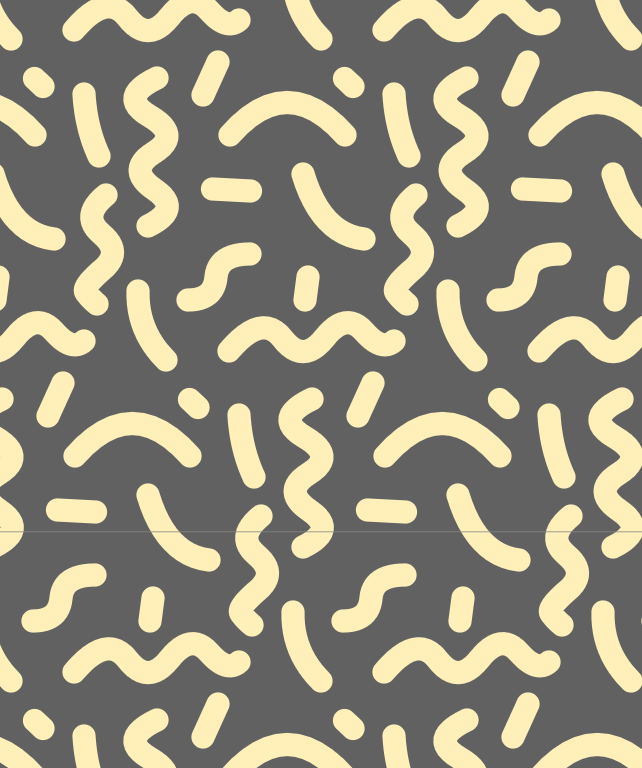
This pattern is drawn by a Shadertoy shader. Its source:

```glsl
// Cream confetti strokes on grey: bars, bends and waves in a half-drop brick repeat.
// Each stroke is a round-capped distance to a segment or a chain of quadratic curves,
// evaluated once per pixel after folding the plane around the stroke's centre.

const float UNITS = 768.0;               // design units per canvas height
const vec2  TILE = vec2(310.0, 321.0);   // repeat size; odd rows shift by half a tile
const float RADIUS = 11.6;               // half the stroke width
const vec3  GROUND = vec3(0.38);
const vec3  CREAM = vec3(1.0, 0.94, 0.73);
const vec3  SEAM = vec3(0.52, 0.52, 0.50);
const float SEAM_Y = 531.8;

// Moves p to the brick-lattice copy nearest to the given centre
vec2 fold(vec2 p, vec2 centre) {
    vec2 q = p - centre;
    float row = round(q.y / TILE.y);
    q -= row * vec2(0.5 * TILE.x, TILE.y);
    q.x -= TILE.x * round(q.x / TILE.x);
    return q + centre;
}

float segment(vec2 p, vec2 a, vec2 b) {
    vec2 ab = b - a, ap = p - a;
    return length(ap - ab * clamp(dot(ap, ab) / dot(ab, ab), 0.0, 1.0));
}

// Distance to a quadratic curve, walked in short segments
float curve(vec2 p, vec2 a, vec2 control, vec2 b) {
    const int STEPS = 12;
    float d = 1e5;
    vec2 from = a;
    for (int i = 1; i <= STEPS; i++) {
        float t = float(i) / float(STEPS);
        vec2 to = mix(mix(a, control, t), mix(control, b, t), t);
        d = min(d, segment(p, from, to));
        from = to;
    }
    return d;
}

// Repeating strokes
float bar(vec2 p, vec2 a, vec2 b) {
    return segment(fold(p, 0.5 * (a + b)), a, b);
}

float bend(vec2 p, vec2 a, vec2 control, vec2 b) {
    return curve(fold(p, 0.5 * (a + b)), a, control, b);
}

float stair(vec2 p, vec2 a, vec2 c1, vec2 c2, vec2 b) {
    vec2 q = fold(p, 0.5 * (a + b)), m = 0.5 * (c1 + c2);
    return min(curve(q, a, c1, m), curve(q, m, c2, b));
}

float wave(vec2 p, vec2 a, vec2 c1, vec2 c2, vec2 c3, vec2 c4, vec2 b) {
    vec2 q = fold(p, 0.5 * (a + b));
    vec2 m1 = 0.5 * (c1 + c2), m2 = 0.5 * (c2 + c3), m3 = 0.5 * (c3 + c4);
    float head = min(curve(q, a, c1, m1), curve(q, m1, c2, m2));
    float tail = min(curve(q, m2, c3, m3), curve(q, m3, c4, b));
    return min(head, tail);
}

// Distance to the centre line of the nearest stroke
float confetti(vec2 p) {
    // Waves: one lying, one tall, one small
    float d = wave(p, vec2(229, 351), vec2(262, 312), vec2(303, 365),
                   vec2(346, 311), vec2(382, 352), vec2(394, 341));
    d = min(d, wave(p, vec2(157, 78), vec2(117, 97), vec2(182, 135),
                    vec2(126, 170), vec2(183, 209), vec2(148, 226)));
    d = min(d, wave(p, vec2(106, 195), vec2(80, 216), vec2(123, 252),
                    vec2(82, 287), vec2(90, 298), vec2(97, 304)));
    d = min(d, stair(p, vec2(188, 300), vec2(214, 300), vec2(218, 254), vec2(250, 254)));

    // Arch and bends
    d = min(d, bend(p, vec2(230, 135), vec2(287, 70), vec2(345, 135)));
    d = min(d, bend(p, vec2(303, 174), vec2(321, 234), vec2(364, 239)));
    d = min(d, bend(p, vec2(84, 94), vec2(86, 128), vec2(99, 156)));
    d = min(d, bend(p, vec2(138, 291), vec2(137, 331), vec2(166, 360)));

    // Straight bars
    d = min(d, bar(p, vec2(212.5, 189), vec2(250.5, 191)));
    d = min(d, bar(p, vec2(218, 62), vec2(203, 95)));
    d = min(d, bar(p, vec2(34.5, 78.5), vec2(43, 86.5)));
    d = min(d, bar(p, vec2(308, 277), vec2(305, 300)));
    return d;
}

// Smooth fill of a signed distance over one pixel
float coverage(float d, float pixel) {
    return clamp(0.5 - d / pixel, 0.0, 1.0);
}

void mainImage(out vec4 fragColor, in vec2 fragCoord) {
    float pixel = UNITS / iResolution.y;
    vec2 p = vec2(fragCoord.x, iResolution.y - fragCoord.y) * pixel;

    vec3 color = mix(GROUND, CREAM, coverage(confetti(p) - RADIUS, pixel));

    // Hairline seam across the sheet
    color = mix(color, SEAM, 0.8 * coverage(abs(p.y - SEAM_Y) - 0.5, pixel));
    fragColor = vec4(color, 1.0);
}
```
